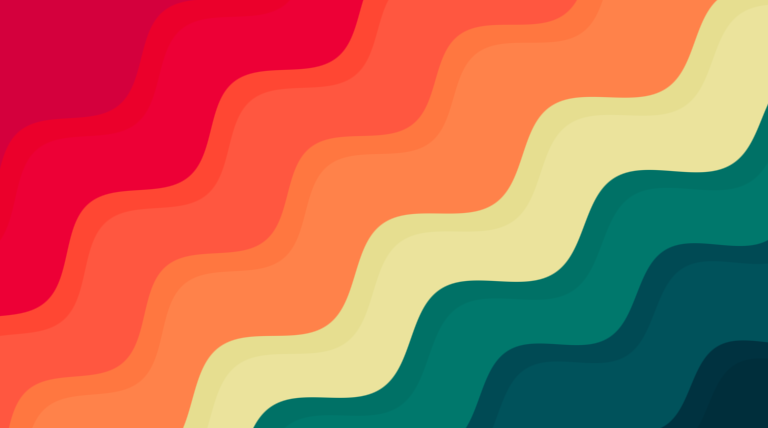
This background is drawn by a WebGL 2 fragment shader. Its source:

```glsl
#version 300 es
precision highp float;
// Diagonal wavy paper layers, from crimson through orange and cream to deep teal.

uniform vec2 u_resolution;
out vec4 fragColor;

const int LAYERS = 7;

// Each wave edge: a point on it (xy) and the step of one full wave (zw),
// in units of the canvas height.
const vec4 EDGES[LAYERS] = vec4[](
    vec4(0.330, 0.865, 0.342, 0.279),
    vec4(0.493, 0.698, 0.342, 0.281),
    vec4(0.672, 0.547, 0.340, 0.274),
    vec4(0.830, 0.360, 0.386, 0.286),
    vec4(0.960, 0.209, 0.400, 0.272),
    vec4(1.488, 0.314, 0.372, 0.233),
    vec4(1.614, 0.098, 0.349, 0.209));

const vec3 FILLS[LAYERS] = vec3[](
    vec3(0.93, 0.00, 0.21),   // red
    vec3(1.00, 0.34, 0.25),   // vermilion
    vec3(1.00, 0.51, 0.29),   // orange
    vec3(0.92, 0.89, 0.61),   // cream
    vec3(0.00, 0.47, 0.425),  // teal
    vec3(0.00, 0.32, 0.355),  // deep teal
    vec3(0.00, 0.18, 0.23));  // navy

const vec3 RIMS[LAYERS] = vec3[](
    vec3(0.92, 0.00, 0.17),
    vec3(1.00, 0.28, 0.20),
    vec3(1.00, 0.465, 0.25),
    vec3(0.90, 0.87, 0.565),
    vec3(0.00, 0.445, 0.40),
    vec3(0.00, 0.29, 0.33),
    vec3(0.00, 0.195, 0.25));

// Signed height below a slightly bowed sine edge, positive to the lower right.
float waveSide(vec2 p, vec4 edge) {
    vec2 offset = p - edge.xy;
    vec2 stride = edge.zw;
    float period = length(stride);
    vec2 normal = vec2(stride.y, -stride.x) / period;
    float phase = dot(offset, stride) / (period * period);
    float wave = 0.118 * period * sin(6.28319 * phase);
    return dot(offset, normal) + wave - 0.009 * phase * phase;
}

float coverage(float side) {
    float blur = 0.75 * fwidth(side);
    return smoothstep(-blur, blur, side);
}

void main() {
    vec2 p = gl_FragCoord.xy / u_resolution.y;
    vec2 rimShift = vec2(0.042, -0.042);
    vec3 color = vec3(0.83, 0.00, 0.24);  // crimson corner

    // Stack the layers, each with a rim and a shifted copy as its fill.
    for (int i = 0; i < LAYERS; i++) {
        color = mix(color, RIMS[i], coverage(waveSide(p, EDGES[i])));
        color = mix(color, FILLS[i], coverage(waveSide(p - rimShift, EDGES[i])));
    }

    fragColor = vec4(color, 1.0);
}
```
